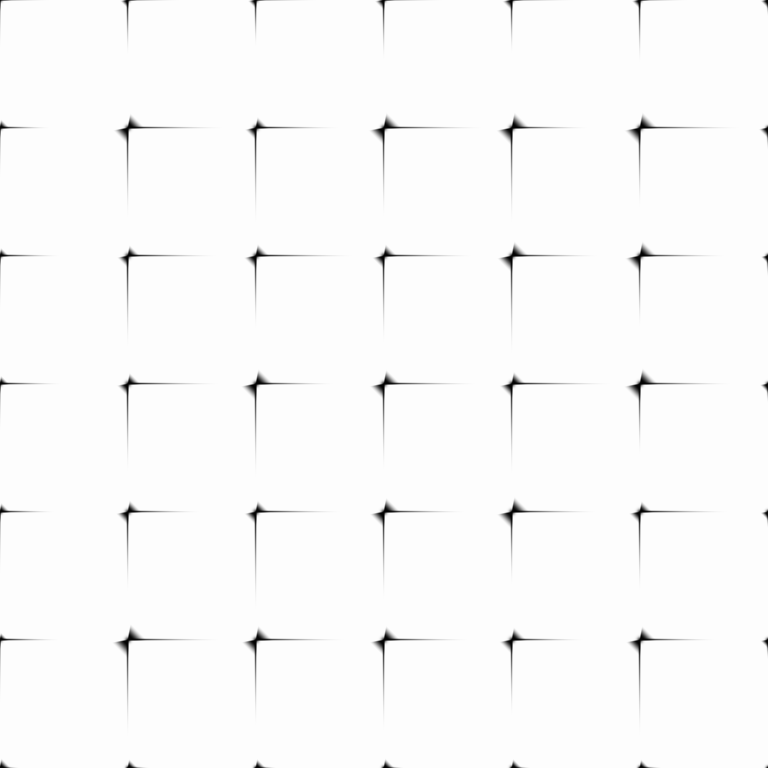
A Shadertoy shader for this pattern:

```glsl
// Pale sheet with a six by six grid of inky thorns, each trailing two fading hairlines
#define CELLS 6.0
#define PAPER vec3(0.992)
#define INK vec3(0.01)
#define ARM_MIN 0.56
#define ARM_MAX 0.8
#define ARM_WIDTH 0.0125
#define ARM_FADE 1.7
#define BARB_SIZE 0.13
#define BARB_VARY 0.2
#define BARB_SLANT 0.2
#define CORE_RADIUS 0.022
#define EDGE_SCALE 0.65

float hash(vec2 p) {
    vec3 a = fract(vec3(p.xyx) * 0.1031);
    a += dot(a, a.yzx + 33.33);
    return fract((a.x + a.y) * a.z);
}

// Share of a soft pixel, centred at v, covered by the band from 0 to width
float bandCoverage(float v, float width, float soft) {
    return clamp((width - v) / soft + 0.5, 0.0, 1.0) - clamp(0.5 - v / soft, 0.0, 1.0);
}

// Hairline along q.x that thins and fades towards its end
float arm(vec2 q, float len, float px) {
    float remaining = clamp(1.0 - q.x / len, 0.0, 1.0);
    float width = ARM_WIDTH * mix(0.6, 1.0, remaining);
    float start = smoothstep(-px, px, q.x);
    return start * pow(remaining, ARM_FADE) * bandCoverage(q.y + 0.2 * width, width, px * 1.2);
}

// Soft slanted wedge, dark at the node and grey at its tips
float barb(vec2 q, float size, float px) {
    float side = smoothstep(-px, px, q.x - BARB_SLANT * q.y + 0.3 * px);
    float base = smoothstep(-px, px, q.y + 0.3 * px);
    return side * base * smoothstep(size, size * 0.22, q.x + q.y);
}

float thorn(vec2 q, float len, float size, float px) {
    float line = arm(q, len, px);
    float wedge = barb(q, size, px);
    return 1.0 - (1.0 - line) * (1.0 - wedge);
}

void mainImage(out vec4 fragColor, in vec2 fragCoord) {
    vec2 p = fragCoord / iResolution.xy * CELLS;
    float px = CELLS / min(iResolution.x, iResolution.y);

    // Shift the cell so a node owns its long right and lower arms
    vec2 node = floor(p + vec2(0.2, 0.8));
    vec2 q = p - node;

    // Variation per node, with weaker marks on the border
    bool onEdge = any(lessThan(node, vec2(0.5))) || any(greaterThan(node, vec2(CELLS - 0.5)));
    float scale = onEdge ? EDGE_SCALE : 1.0;
    float size = scale * BARB_SIZE * (1.0 + BARB_VARY * (2.0 * hash(node + 7.0) - 1.0));
    float rightLength = scale * mix(ARM_MIN, ARM_MAX, hash(node + 19.0));
    float lowerLength = scale * mix(ARM_MIN, ARM_MAX, hash(node + 41.0));

    // Far border nodes keep only a stub of the arm that runs along the border
    if (node.y < 0.5) rightLength *= 0.35;
    if (node.x > CELLS - 0.5) lowerLength *= 0.35;

    // The lower left thorn mirrors the upper right one across the diagonal
    float upper = thorn(q, rightLength, size, px);
    float lower = thorn(-q.yx, lowerLength, size, px);
    float core = 0.8 * exp(-dot(q, q) / (CORE_RADIUS * CORE_RADIUS * scale));
    float ink = 1.0 - (1.0 - upper) * (1.0 - lower) * (1.0 - core);

    fragColor = vec4(mix(PAPER, INK, ink), 1.0);
}
```
